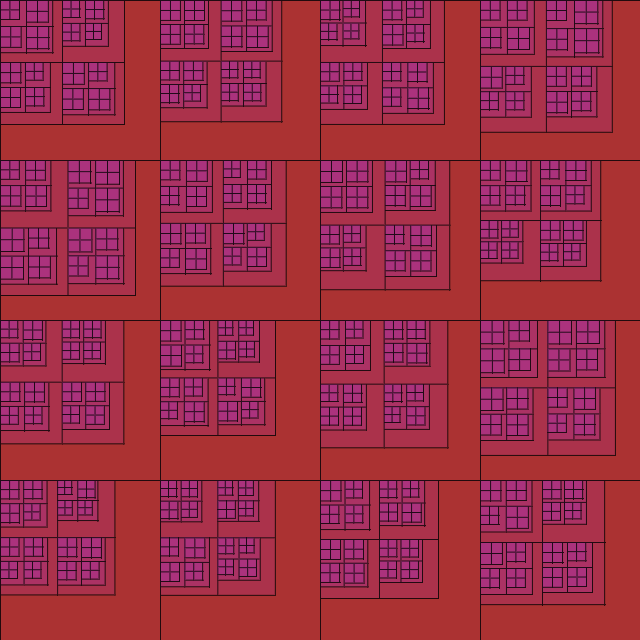
Reproduce this pattern procedurally as a WebGL 1 fragment shader.

```glsl
precision highp float;
// Nested squares: a grid of red cells, each holding a square of random size in
// its upper left corner. Every square is quartered, and each quarter holds a
// smaller square in turn, shifting from red to magenta, with thin dark outlines.

#define CELLS 4.0
#define LEVELS 3
#define LINE_WIDTH 0.0013
#define MIN_SCALE 0.70
#define MAX_SCALE 0.86
#define SEED 7.0
#define GROUND vec3(0.67, 0.195, 0.195)
#define LEVEL_TINT vec3(0.0, 0.0, 0.098)
#define INK vec3(0.02, 0.01, 0.02)

uniform vec2 u_resolution;

float hash(vec3 p) {
  p = fract(p * vec3(0.1031, 0.1030, 0.0973));
  p += dot(p, p.yzx + 33.33);
  return fract((p.x + p.y) * p.z);
}

// Box-filtered coverage of a horizontal and a vertical line starting at offset
float lineCross(vec2 q, float offset, float pixel) {
  vec2 d = abs(q - offset - 0.5 * LINE_WIDTH);
  float nearest = min(d.x, d.y);
  float reach = 0.5 * (LINE_WIDTH + pixel);
  return clamp((reach - nearest) / pixel, 0.0, min(1.0, LINE_WIDTH / pixel));
}

void main() {
  float pixel = 1.0 / min(u_resolution.x, u_resolution.y);
  vec2 p = gl_FragCoord.xy / u_resolution;
  p.y = 1.0 - p.y;

  // Outer grid, measured from the upper left corner of each cell
  float size = 1.0 / CELLS;
  vec2 id = floor(p * CELLS);
  vec2 q = p - id * size;
  float ink = max(lineCross(q, 0.0, pixel), lineCross(q, size, pixel));
  vec3 color = GROUND;

  for (int level = 0; level < LEVELS; level++) {
    float depth = float(level);
    float random = hash(vec3(id + 1.0, SEED + 13.0 * depth));
    float side = size * mix(MIN_SCALE, MAX_SCALE, random);
    float corner = max(q.x, q.y);
    if (corner > side + LINE_WIDTH + 0.5 * pixel) break;

    // Fill the square, then draw its outline and middle cross
    float fill = clamp((side - corner) / pixel + 0.5, 0.0, 1.0);
    color += LEVEL_TINT * fill;
    ink = max(ink, lineCross(q, 0.0, pixel));
    ink = max(ink, lineCross(q, 0.5 * side, pixel));
    ink = max(ink, lineCross(q, side, pixel));
    if (corner > side) break;

    // Descend into the quarter under this point
    size = 0.5 * side;
    vec2 quarter = step(vec2(size), q);
    q -= quarter * size;
    id = id * 2.0 + quarter;
  }

  gl_FragColor = vec4(mix(color, INK, ink), 1.0);
}
```
